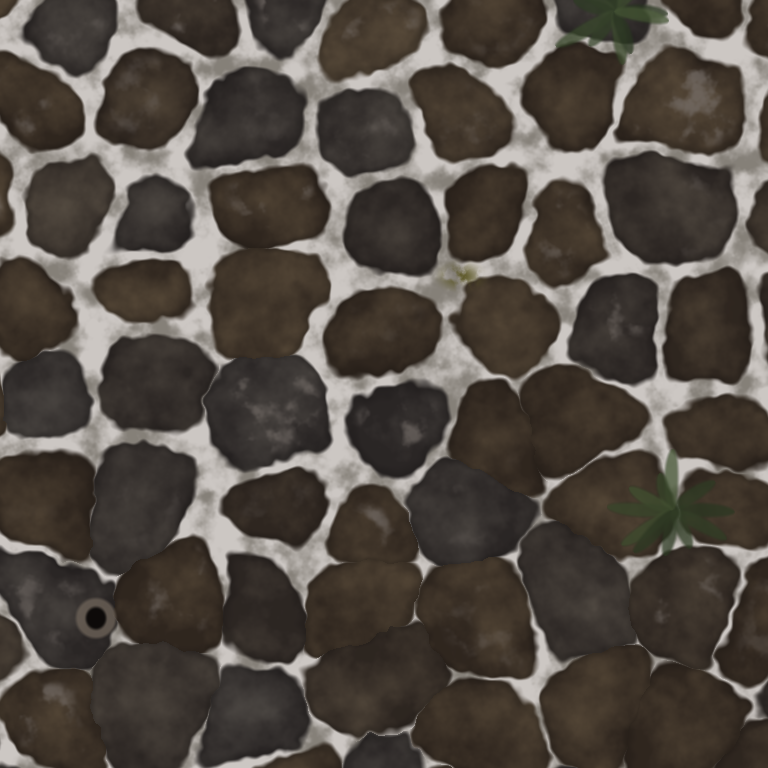
Reproduce this texture procedurally as a three.js fragment shader.

```glsl
varying vec2 vUv;

float hash(vec2 p) {
  return fract(sin(dot(p, vec2(127.1, 311.7))) * 43758.5);
}

vec2 hash2(vec2 p) {
  return vec2(hash(p), hash(p + 57.3));
}

float noise(vec2 p) {
  vec2 i = floor(p), f = fract(p);
  f = f * f * (3.0 - 2.0 * f);
  return mix(mix(hash(i), hash(i + vec2(1, 0)), f.x),
             mix(hash(i + vec2(0, 1)), hash(i + vec2(1, 1)), f.x), f.y);
}

float fbm(vec2 p) {
  float sum = 0.0, amp = 0.52;
  for (int i = 0; i < 4; i++) {
    sum += amp * noise(p);
    p = mat2(1.6, 1.2, -1.2, 1.6) * p + 7.7;
    amp *= 0.5;
  }
  return sum;
}

vec2 stoneCentre(vec2 cell) {
  return cell + 0.5 + 0.74 * (hash2(cell) - 0.5);
}

// Rounded distance to the joint; yz receives the id of the stone
vec3 cobbles(vec2 p) {
  vec2 base = floor(p), id = base, toNearest = vec2(9.0);
  for (int y = -1; y <= 1; y++)
    for (int x = -1; x <= 1; x++) {
      vec2 cell = base + vec2(x, y);
      vec2 r = stoneCentre(cell) - p;
      if (dot(r, r) < dot(toNearest, toNearest)) { toNearest = r; id = cell; }
    }
  float sum = 0.0;
  for (int y = -2; y <= 2; y++)
    for (int x = -2; x <= 2; x++) {
      if (x == 0 && y == 0) continue;
      vec2 r = stoneCentre(id + vec2(x, y)) - p;
      float d = dot(0.5 * (r + toNearest), normalize(r - toNearest));
      sum += exp(-10.0 * d);
    }
  return vec3(-log(sum) / 10.0, id);
}

// x: coverage of a tuft of pointed leaves, y: shade of the top leaf
vec2 tuft(vec2 p, float seed) {
  vec2 result = vec2(0.0);
  for (int i = 0; i < 11; i++) {
    vec2 rnd = hash2(vec2(float(i), seed));
    float angle = float(i) * 0.571 + rnd.x * 0.5;
    vec2 dir = vec2(cos(angle), sin(angle));
    float len = 0.045 + 0.045 * rnd.y;
    float t = dot(p, dir) / len;
    float across = abs(dot(p, vec2(-dir.y, dir.x)) + 0.006 * t * t);
    float width = 0.009 * sqrt(max(t * (1.0 - t), 0.0)) * 2.0;
    float leaf = smoothstep(0.003, -0.003, across - width) * step(0.0, t) * step(t, 1.0);
    result = mix(result, vec2(1.0, rnd.x), leaf * 0.85);
  }
  return result;
}

void main() {
  vec2 uv = vUv;
  vec2 warp = vec2(fbm(uv * 13.0), fbm(uv * 13.0 + 31.0)) - 0.5;
  vec2 fray = vec2(noise(uv * 75.0), noise(uv * 75.0 + 19.0)) - 0.5;
  vec3 cobble = cobbles(uv * vec2(7.2, 7.6) + warp * 0.26 + fray * 0.05 + 3.0);
  float depth = cobble.x;
  vec2 id = cobble.yz;
  float blotch = fbm(uv * 22.0 + id * 3.1);
  float grain = fbm(uv * 70.0);

  // Weathered stone faces, darker towards the rim
  float tone = 0.3 + 0.5 * (hash(id + 4.0) - 0.5) + 1.5 * (blotch - 0.48)
             + 0.5 * (grain - 0.48) + 0.24 * (uv.y - 0.4);
  tone += 0.4 * smoothstep(0.06, 0.4, depth);
  vec3 stone = mix(vec3(0.175, 0.148, 0.132), vec3(0.285, 0.25, 0.215), clamp(tone, 0.0, 1.4));
  vec3 tint = mix(vec3(0.94, 1.0, 1.1), vec3(1.05, 1.0, 0.9), smoothstep(0.1, 0.6, hash(id + 8.0)));
  stone *= tint;
  float lichen = smoothstep(0.55, 0.8, fbm(uv * 30.0 + id * 5.0)) * smoothstep(0.45, 1.0, hash(id + 12.0));
  stone = mix(stone, vec3(0.47, 0.44, 0.42), lichen * 0.7 * smoothstep(0.08, 0.2, depth));

  // Pale mortar, mostly worn away low down
  float presence = smoothstep(0.3, 0.53, 0.55 * noise(uv * 6.0 + 2.0) + 0.5 * uv.y);
  float joint = mix(-0.045, 0.044, presence) + 0.05 * (noise(uv * 24.0) - 0.5);
  float mortarMask = smoothstep(joint + 0.024, joint - 0.024, depth);
  vec3 mortar = mix(vec3(0.52, 0.5, 0.47), vec3(0.8, 0.78, 0.765),
                    smoothstep(0.2, 0.62, fbm(uv * 34.0 + 5.0)));
  stone *= 1.0 - 0.16 * smoothstep(joint + 0.09, joint + 0.01, depth);
  vec3 color = mix(stone, mortar, mortarMask);

  // Moss stain
  float moss = smoothstep(0.04, 0.0, length((uv - vec2(0.6, 0.64)) * vec2(1.0, 1.6)));
  color = mix(color, vec3(0.36, 0.34, 0.15), moss * smoothstep(0.25, 0.6, grain));

  // Drain pipe
  vec2 pipe = uv - vec2(0.125, 0.195);
  float rim = smoothstep(0.006, 0.0, abs(length(pipe) - 0.019) - 0.004);
  color = mix(color, vec3(0.42, 0.38, 0.34), rim * 0.8);
  color = mix(color, vec3(0.05, 0.04, 0.035), smoothstep(0.016, 0.01, length(pipe * vec2(1.0, 0.9))));

  // Leaf tufts
  for (int i = 0; i < 2; i++) {
    float k = float(i);
    vec2 plant = tuft(uv - mix(vec2(0.875, 0.335), vec2(0.8, 0.985), k), k + 2.0);
    vec3 green = mix(vec3(0.15, 0.2, 0.12), vec3(0.27, 0.34, 0.2), plant.y);
    color = mix(color, green, plant.x * 0.85);
  }

  gl_FragColor = vec4(color, 1.0);
}
```
